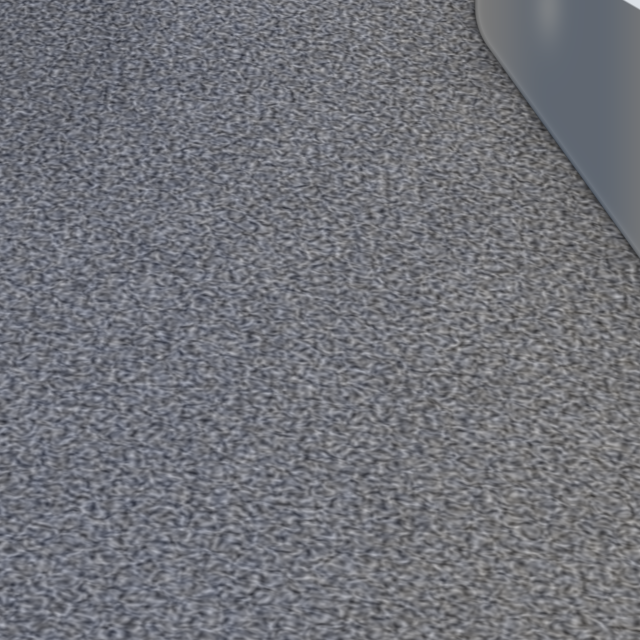
A WebGL 1 fragment shader for this texture:

```glsl
precision highp float;
// A speckled grey carpet seen at a slant, with a smooth metal panel at the
// upper right. Two layers of stretched gradient noise on a receding floor
// make the fibres; a rounded corner of two half planes bounds the panel.

uniform vec2 u_resolution;

#define GRAIN_DENSITY vec2(185.0, 325.0) // grains across and along the floor
#define GRAIN_TILT 0.14                  // slope of the grains, down to the right
#define HORIZON 2.6                      // height where the floor would vanish
#define CONTRAST 0.29                    // strength of the grains
#define PATCHES 0.035                    // strength of the broad mottling
#define CARPET_COOL vec3(0.437, 0.447, 0.484)
#define CARPET_WARM vec3(0.468, 0.466, 0.472)
#define PANEL_BLUE vec3(0.375, 0.405, 0.445)
#define PANEL_GREY vec3(0.475, 0.475, 0.475)

// Unit gradient with a random direction for each lattice point.
vec2 randomGradient(vec2 cell) {
  vec3 q = fract(cell.xyx * vec3(0.1031, 0.1030, 0.0973));
  q += dot(q, q.yzx + 33.33);
  float angle = 6.2832 * fract((q.x + q.y) * q.z);
  return vec2(cos(angle), sin(angle));
}

float gradientNoise(vec2 p) {
  vec2 i = floor(p);
  vec2 f = p - i;
  vec2 u = f * f * f * (f * (f * 6.0 - 15.0) + 10.0);
  vec2 e = vec2(1.0, 0.0);
  float a = dot(randomGradient(i), f);
  float b = dot(randomGradient(i + e.xy), f - e.xy);
  float c = dot(randomGradient(i + e.yx), f - e.yx);
  float d = dot(randomGradient(i + e.xx), f - e.xx);
  return mix(mix(a, b, u.x), mix(c, d, u.x), u.y);
}

// Signed distance to the panel, positive inside, with a rounded lower corner.
float panelDistance(vec2 p) {
  float side = p.x - 0.742;
  float base = dot(p, vec2(0.812, 0.583)) - 1.159;
  float h = max(0.02 - abs(side - base), 0.0) / 0.02;
  return min(side, base) - h * h * 0.005;
}

vec3 carpet(vec2 p, float panel) {
  // Floor coordinates: grains shrink towards the top.
  float depth = HORIZON - p.y;
  vec2 ground = vec2((p.x - 0.5) / depth, -log(depth));
  vec2 g = ground * GRAIN_DENSITY;
  g.y += GRAIN_TILT * g.x;

  // Bend the lattice a little, then add coarse and fine fibres.
  g += 0.5 * vec2(gradientNoise(g * 0.37 + 71.0), gradientNoise(g * 0.41 + 19.0));
  float grain = gradientNoise(g + 200.0);
  vec2 turned = mat2(0.94, 0.34, -0.34, 0.94) * g;
  grain += 0.6 * gradientNoise(turned * 1.45 + 431.0);
  float patches = gradientNoise(p * vec2(9.0, 14.0) + 5.0)
                + gradientNoise(p * vec2(27.0, 40.0) + 90.0);

  // Cool light on the left, warm light on the right.
  float warmth = smoothstep(0.15, 1.0, p.x + 0.15 * gradientNoise(p * 4.0));
  vec3 color = mix(CARPET_COOL, CARPET_WARM, warmth);
  color += CONTRAST * grain + PATCHES * patches;
  color += 0.025 * gradientNoise(g * 0.45 + 310.0) * vec3(0.6, 0.1, -1.0);

  // Corner falloff and the shade along the foot of the panel.
  color *= 1.0 - 0.10 * smoothstep(0.45, 0.0, p.x) * smoothstep(0.5, 1.0, p.y);
  color *= 1.0 - 0.16 * exp(panel * 18.0) - 0.35 * exp(panel * 220.0);
  return color;
}

vec3 panelSurface(vec2 p, float panel) {
  float blue = smoothstep(0.74, 0.86, p.x) * smoothstep(1.04, 0.93, p.x);
  vec3 color = mix(PANEL_GREY, PANEL_BLUE, blue);
  // Faint warm reflection near the top and a pale rim on the lower edge.
  vec2 glow = (p - vec2(0.857, 0.99)) / vec2(0.022, 0.055);
  color += vec3(0.11, 0.095, 0.07) * exp(-dot(glow, glow));
  color += 0.05 * exp(-abs(panel - 0.006) * 300.0);
  color -= 0.14 * exp(-panel * 500.0);
  // Bright gap beyond the far top edge.
  float gap = dot(p - vec2(0.97, 1.0), vec2(0.5, 0.866));
  return mix(color, vec3(0.86, 0.88, 0.90), smoothstep(0.0, 0.004, gap));
}

void main() {
  vec2 p = gl_FragCoord.xy / u_resolution;
  float pixel = 1.0 / min(u_resolution.x, u_resolution.y);
  float panel = panelDistance(p);
  vec3 floorColor = carpet(p, min(panel, 0.0));
  vec3 panelColor = panelSurface(p, max(panel, 0.0));
  float cover = smoothstep(-pixel, pixel, panel);
  gl_FragColor = vec4(clamp(mix(floorColor, panelColor, cover), 0.0, 1.0), 1.0);
}
```
